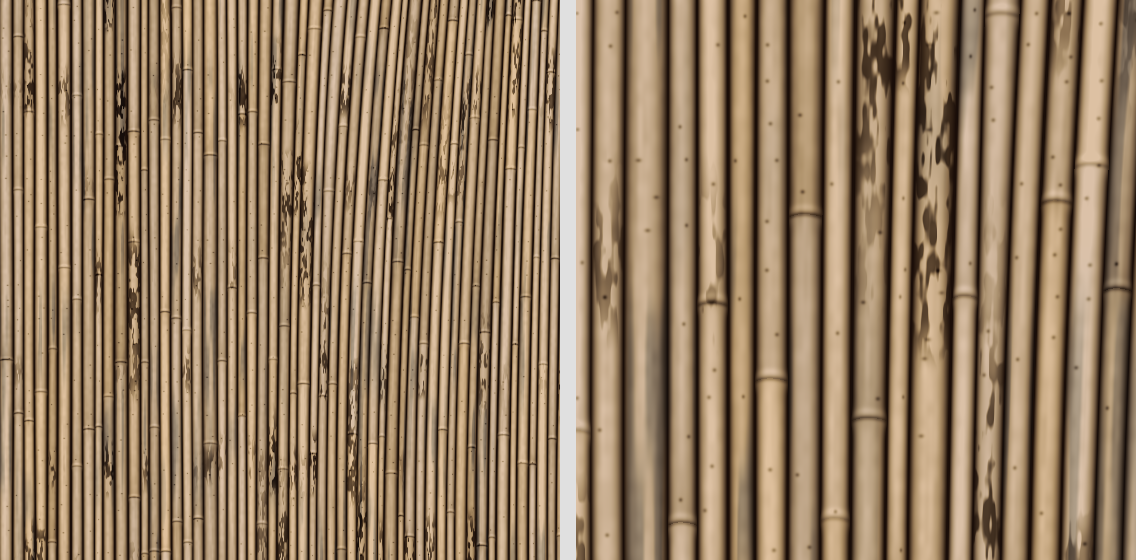
Left, the full canvas; right, a detail of the centre.
Reproduce this texture procedurally as a WebGL 1 fragment shader.

```glsl
precision highp float;
// A screen of upright bamboo canes, packed side by side with dark gaps.
// Jittered columns give the canes, a rounded profile shades them, and
// hashed joints, streaks, scorch marks and specks weather each one.
uniform vec2 u_resolution;

const float CANES = 53.0;         // canes across the canvas
const float CROWDING = 6.0;       // extra density towards the right
const float WIDTH_JITTER = 0.36;  // variation of cane width
const float EDGE_SWAY = 0.14;     // slow bend of each edge
const float LEAN = 0.045;         // tilt of the right-hand canes
const float LIGHT_SIDE = 0.44;    // brightest place across a cane
const float ROUNDNESS = 2.5;      // falloff towards the edges
const float BRIGHTNESS = 1.05;
const float JOINT_WIDTH = 0.0016;
const float SPECK_ROWS = 48.0;
const float SPECK_CHANCE = 0.32;

const vec3 GAP   = vec3(0.10, 0.05, 0.03);
const vec3 DEEP  = vec3(0.24, 0.17, 0.11);
const vec3 SHADE = vec3(0.40, 0.31, 0.22);
const vec3 BROWN = vec3(0.56, 0.45, 0.32);
const vec3 STRAW = vec3(0.69, 0.58, 0.43);
const vec3 PALE  = vec3(0.80, 0.69, 0.56);

float hash(vec2 p) {
  vec3 q = fract(p.xyx * vec3(0.1031, 0.1030, 0.0973));
  q += dot(q, q.yzx + 33.33);
  return fract((q.x + q.y) * q.z);
}

float noise(vec2 p) {
  vec2 i = floor(p), f = fract(p);
  f = f * f * (3.0 - 2.0 * f);
  return mix(mix(hash(i), hash(i + vec2(1.0, 0.0)), f.x),
             mix(hash(i + vec2(0.0, 1.0)), hash(i + 1.0), f.x), f.y);
}

float bump(float x, float w) { return exp(-x * x / (w * w)); }

// Left edge of a cane, in cane units, at height y
float caneEdge(float id, float y) {
  return id + WIDTH_JITTER * (hash(vec2(id, 3.0)) - 0.5)
            + EDGE_SWAY * (noise(vec2(y * 2.5, id * 7.0)) - 0.5);
}

// Place of the k-th joint, in segment units
float joint(float id, float k) { return k + 0.55 * hash(vec2(id, k + 40.0)); }

// Tone 0..1 to colour, from gap to pale straw
vec3 ramp(float tone) {
  float v = clamp(tone, 0.0, 1.12) * 5.0;
  vec3 c = mix(GAP, DEEP, min(v, 1.0));
  c = mix(c, SHADE, clamp(v - 1.0, 0.0, 1.0));
  c = mix(c, BROWN, clamp(v - 2.0, 0.0, 1.0));
  c = mix(c, STRAW, clamp(v - 3.0, 0.0, 1.0));
  return mix(c, PALE, max(v - 4.0, 0.0));
}

void main() {
  vec2 p = gl_FragCoord.xy / u_resolution;
  float pixel = 1.0 / u_resolution.x;

  // Columns: lean, crowd, then find the cane between jittered edges
  float lean = LEAN * smoothstep(0.4, 0.7, p.x) * (1.0 - 0.5 * smoothstep(0.75, 1.0, p.x));
  float u = p.x - lean * (p.y * p.y - 0.3);
  float s = u * (CANES - CROWDING + CROWDING * u);
  float id = floor(s);
  if (s < caneEdge(id, p.y)) id -= 1.0;
  else if (s >= caneEdge(id + 1.0, p.y)) id += 1.0;
  float left = caneEdge(id, p.y);
  float t = (s - left) / (caneEdge(id + 1.0, p.y) - left);
  float q = t < LIGHT_SIDE ? (LIGHT_SIDE - t) / LIGHT_SIDE
                           : (t - LIGHT_SIDE) / (1.0 - LIGHT_SIDE);

  // Segments: signed height d from the nearest joint
  float span = mix(0.30, 0.52, hash(vec2(id, 11.0)));
  float a = (p.y + 0.002 * q * q) / span + 9.0 * hash(vec2(id, 12.0));
  float k = floor(a);
  if (a < joint(id, k)) k -= 1.0;
  float up = (a - joint(id, k)) * span;
  float down = (joint(id, k + 1.0) - a) * span;
  float d = up < down ? up : -down;
  float jointId = up < down ? k : k + 1.0;
  float jointAge = hash(vec2(id + 5.0, jointId + 70.0));

  // Rounded body, flared at the joints
  q *= 1.0 + 0.10 * hash(vec2(id, 14.0)) - 0.09 * bump(d, 0.006);
  float body = max(1.0 - pow(q, ROUNDNESS), 0.0);
  float wear = 0.20 * (hash(vec2(id, 15.0)) - 0.6) + 0.14 * (hash(vec2(id, k + 90.0)) - 0.5);

  // Long fibres and broad weathering
  wear += 0.10 * (noise(vec2(s * 7.0, p.y * 22.0)) - 0.5);
  wear += 0.07 * (noise(vec2(s * 4.0, p.y * 130.0)) - 0.5);
  float patchy = noise(vec2(id * 5.0, p.y * 5.0));
  float streak = smoothstep(0.45, 0.8, noise(vec2(s * 3.5, p.y * 9.0)));
  float grime = streak * smoothstep(0.45, 0.9, patchy);
  wear -= 0.30 * grime + 0.12 * exp(-up / 0.07) * hash(vec2(id, k + 20.0));

  // Rare black scorching
  float scorched = smoothstep(0.74, 0.92, noise(vec2(id * 9.0 + 4.0, p.y * 6.0)));
  float mottle = 0.6 * noise(vec2(s * 4.0, p.y * 45.0)) + 0.4 * noise(vec2(s * 9.0, p.y * 110.0));
  wear -= 0.75 * scorched * smoothstep(0.46, 0.64, mottle);

  // Joints: dark groove, pale ridge above, uneven stain around
  float line = max(JOINT_WIDTH, 0.7 * pixel);
  wear -= (0.25 + 0.25 * jointAge) * bump(d, line);
  wear += 0.15 * bump(d - 2.6 * line, 1.4 * line);
  wear -= 0.28 * jointAge * exp(-abs(d) / 0.012) * noise(vec2(s * 5.0, p.y * 90.0));

  // Scattered specks
  vec2 cell = vec2(id, floor(p.y * SPECK_ROWS));
  vec2 centre = 0.25 + 0.5 * vec2(hash(cell + 17.0), hash(cell + 31.0));
  vec2 offset = (vec2(t, fract(p.y * SPECK_ROWS)) - centre) / vec2(CANES, SPECK_ROWS);
  float speck = step(hash(cell + 53.0), SPECK_CHANCE) * bump(length(offset), max(0.0013, 0.6 * pixel));
  wear -= 0.4 * speck;

  vec3 color = ramp(body * (BRIGHTNESS + wear));
  float warmth = hash(vec2(id, k + 60.0)) - 0.5;
  color *= 1.0 + warmth * vec3(0.03, 0.0, -0.09);
  color = mix(color, vec3(dot(color, vec3(0.3, 0.6, 0.1))), 0.35 * grime);
  gl_FragColor = vec4(color, 1.0);
}
```
